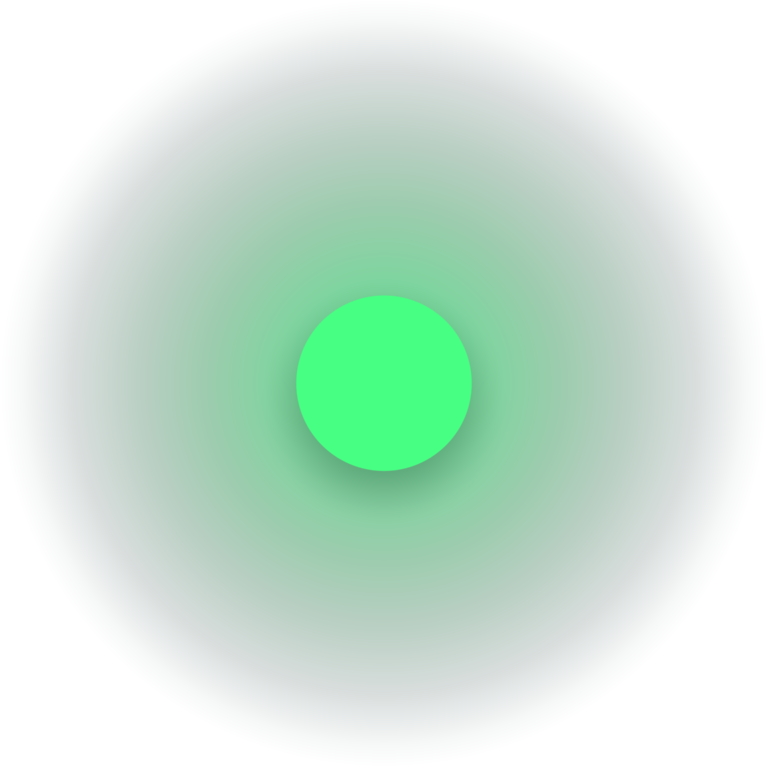
Give the GLSL for this background, as a three.js fragment shader.

```glsl
// Bright green disc with a soft drop shadow inside a round glow fading from green through grey to white.
varying vec2 vUv;

// Blends toward the next colour of the glow between two radii
vec3 addStop(vec3 color, vec3 next, float from, float to, float radius) {
  return mix(color, next, clamp((radius - from) / (to - from), 0.0, 1.0));
}

// Radial glow, from the rim of the disc out to white
vec3 glow(float radius) {
  vec3 color = vec3(0.47, 0.84, 0.61);
  color = addStop(color, vec3(0.61, 0.80, 0.68), 0.114, 0.228, radius);
  color = addStop(color, vec3(0.72, 0.81, 0.76), 0.228, 0.312, radius);
  color = addStop(color, vec3(0.85, 0.87, 0.867), 0.312, 0.405, radius);
  color = addStop(color, vec3(0.965, 0.97, 0.97), 0.405, 0.47, radius);
  return addStop(color, vec3(1.0), 0.47, 0.5, radius);
}

void main() {
  vec2 p = vUv - vec2(0.5, 0.501);
  float radius = length(p);
  vec3 color = glow(radius);

  // Soft shadow, dropped below the disc
  float shadowRadius = length(p + vec2(0.0, 0.026));
  float shadow = 1.0 - smoothstep(0.062, 0.166, shadowRadius);
  color *= 1.0 - 0.24 * shadow;

  // Flat disc with a smooth edge
  float disc = 1.0 - smoothstep(0.113, 0.1155, radius);
  color = mix(color, vec3(0.28, 1.0, 0.51), disc);

  gl_FragColor = vec4(color, 1.0);
}
```
